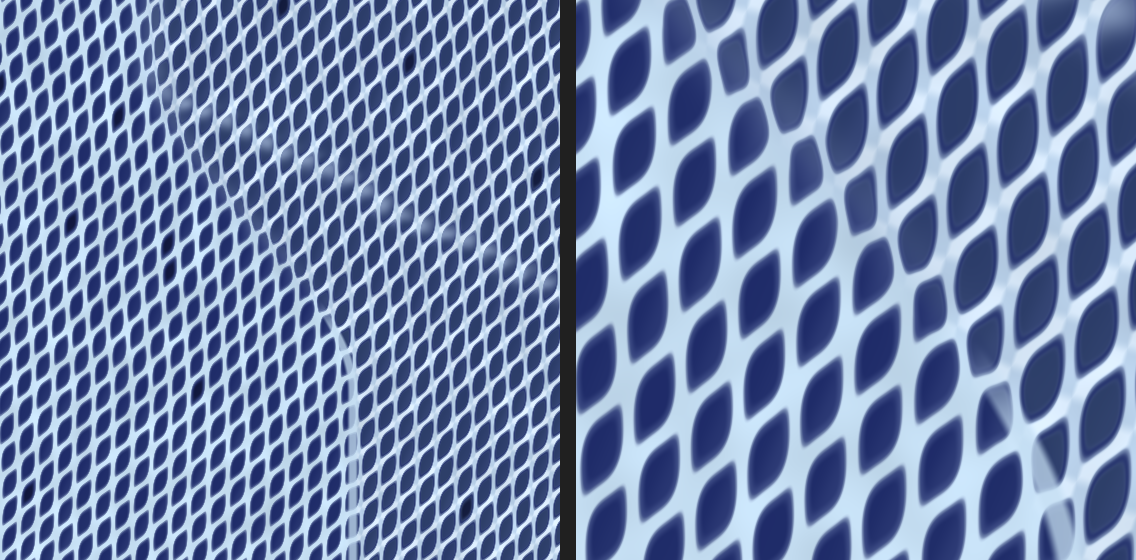
Left: the whole. Right: its middle third, enlarged.
Write a WebGL 1 fragment shader that draws this texture.

```glsl
precision highp float;

uniform vec2 u_resolution;

const float COLUMNS = 29.3;
const float ROWS = 20.6;
const float STAIR = 0.64;        // rise in rows from one column to the next
const float BEND = 0.07;         // lean of the columns, growing upwards
const float STRAND_WAVE = 0.035;
const float WARP = 0.007;
const float SEAM_SHIFT = 0.3;
const float ROUNDNESS = 5.0;
const float SOFTNESS = 0.07;
const vec2 HOLE_LEFT = vec2(0.385, 0.395);   // half sizes in cell units
const vec2 HOLE_RIGHT = vec2(0.415, 0.415);
const float HOLE_WAIST = 0.60;

const vec3 STRAND_LIGHT = vec3(0.77, 0.87, 0.95);
const vec3 STRAND_GLINT = vec3(0.88, 0.93, 0.99);
const vec3 STRAND_SHADE = vec3(0.61, 0.69, 0.82);
const vec3 EDGE_SLATE = vec3(0.40, 0.48, 0.63);
const vec3 HOLE_HAZE = vec3(0.28, 0.34, 0.56);
const vec3 HOLE_BLUE = vec3(0.12, 0.17, 0.41);
const vec3 HOLE_SLATE = vec3(0.18, 0.25, 0.41);
const vec3 HOLE_BLACK = vec3(0.04, 0.06, 0.18);

float hash(vec2 p) {
  return fract(sin(dot(p, vec2(127.1, 311.7))) * 43758.5);
}

vec2 gradient(vec2 p) {
  float angle = 6.2832 * hash(p);
  return vec2(cos(angle), sin(angle));
}

// Gradient noise, roughly -0.7 to 0.7
float noise(vec2 p) {
  vec2 i = floor(p), f = fract(p);
  vec2 w = f * f * f * (f * (f * 6.0 - 15.0) + 10.0);
  vec2 e = vec2(1.0, 0.0);
  float bottom = mix(dot(gradient(i), f), dot(gradient(i + e), f - e), w.x);
  float top = mix(dot(gradient(i + e.yx), f - e.yx),
                  dot(gradient(i + 1.0), f - 1.0), w.x);
  return mix(bottom, top, w.y);
}

// Horizontal distance from the curved seam between the two halves
float seamOffset(vec2 p) {
  return p.x - 0.63 + 0.36 * smoothstep(0.3, 0.9, p.y);
}

// Skewed lattice: x counts columns, y counts rows along the stair
vec2 lattice(vec2 p, float side) {
  p += WARP * vec2(noise(p * 5.0), noise(p * 5.0 + 17.0));
  float u = (p.x + BEND * p.y * p.y + 0.02 * side * p.y) * COLUMNS;
  float v = p.y * ROWS - STAIR * u + SEAM_SHIFT * side;
  return vec2(u, v - STRAND_WAVE * sin(6.2832 * u));
}

// Leaf-shaped opening: 1.0 on its rim, smaller inside
float leaf(vec2 p, vec2 size) {
  vec3 ratio = abs(vec3(p / size, (p.x - p.y) / HOLE_WAIST));
  vec3 term = pow(ratio, vec3(ROUNDNESS));
  return pow(term.x + term.y + term.z, 1.0 / ROUNDNESS);
}

void main() {
  vec2 uv = gl_FragCoord.xy / u_resolution;
  float seam = seamOffset(uv);
  float side = smoothstep(-0.02, 0.02, seam);

  vec2 grid = lattice(uv, side);
  vec2 cell = floor(grid);
  vec2 p = fract(grid) - 0.5;
  float chance = hash(cell + 3.0);
  vec2 size = mix(HOLE_LEFT, HOLE_RIGHT, side) * (0.98 + 0.04 * hash(cell));
  float rim = leaf(p, size);
  float soft = max(SOFTNESS, 2.5 * COLUMNS / min(u_resolution.x, u_resolution.y));

  // Soft crease running down to the right
  float creaseLine = uv.y - 0.99 + 0.51 * uv.x + 0.02 * noise(uv * 9.0);
  float crease = exp(-creaseLine * creaseLine * 2200.0)
               * smoothstep(0.22, 0.34, uv.x);

  // Openings: tinted floor, hazy rim, a few dark or cloudy ones
  float cloud = noise(uv * 7.0 + 4.0);
  vec3 hole = mix(HOLE_BLUE, HOLE_SLATE, clamp(side * 0.85 + 0.3 * cloud, 0.0, 1.0));
  hole = mix(hole, HOLE_HAZE, 0.75 * smoothstep(0.62, 1.0, rim));
  hole = mix(hole, HOLE_HAZE, 0.35 * chance * smoothstep(-0.3, 0.4, p.x - p.y));
  hole = mix(hole, HOLE_BLUE, 0.6 * side * smoothstep(0.12, 0.0, abs(rim - 0.85)));
  float dark = step(0.975, chance) * smoothstep(0.9, 0.4, rim);
  hole = mix(hole, HOLE_BLACK, 0.75 * dark);
  float haze = crease * smoothstep(-0.35, 0.35, p.y + 0.25 * noise(uv * 30.0));
  hole = mix(hole, STRAND_SHADE, 0.75 * haze);

  // Strands: shaded upright wires, brighter diagonal wires
  vec2 gap = 0.5 - abs(p);
  float diagonal = smoothstep(-0.1, 0.1, gap.x - gap.y);
  float core = smoothstep(1.0, 1.14, rim);
  vec3 strand = mix(STRAND_SHADE, STRAND_LIGHT, core);
  strand = mix(strand, STRAND_GLINT, 0.7 * diagonal * core * side);
  strand = mix(strand, STRAND_SHADE, 0.35 * (1.0 - diagonal) * side);
  strand *= 1.0 + 0.09 * noise(uv * 24.0) + 0.06 * cloud;

  // Slate shadow between wire and opening
  float cover = smoothstep(1.0 - soft, 1.0 + soft, rim);
  vec3 color = mix(hole, strand, cover);
  float shadow = smoothstep(0.1, 0.0, abs(rim - 0.99));
  color = mix(color, EDGE_SLATE, 0.4 * shadow);

  // Doubled wire along the lower part of the seam
  float ridge = smoothstep(0.011, 0.004, abs(seam)) * smoothstep(0.47, 0.4, uv.y);
  color = mix(color, STRAND_LIGHT, 0.75 * ridge);
  float veil = exp(-seam * seam * 1500.0) * smoothstep(0.4, 0.6, uv.y);
  color = mix(color, STRAND_SHADE, 0.22 * veil);

  gl_FragColor = vec4(clamp(color, 0.0, 1.0), 1.0);
}
```
